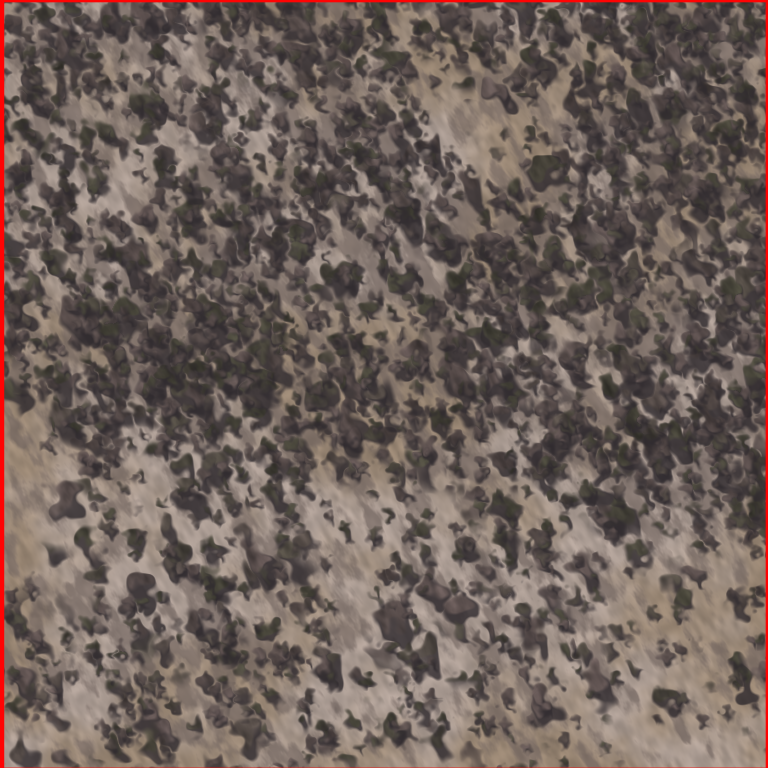
This texture is drawn by a WebGL 2 fragment shader. Its source:

```glsl
#version 300 es
precision highp float;

uniform vec2 u_resolution;
out vec4 fragColor;

#define SOIL_TAN vec3(0.61, 0.535, 0.46)
#define SOIL_PALE vec3(0.69, 0.63, 0.595)
#define LITTER vec3(0.44, 0.39, 0.37)
#define SCRUB_BROWN vec3(0.36, 0.31, 0.30)
#define SCRUB_GREEN vec3(0.27, 0.265, 0.21)
#define SHADE vec3(0.19, 0.17, 0.185)
#define FRAME_RED vec3(1.0, 0.01, 0.01)
#define SHADOW_DIR vec2(0.49, -0.872)
#define COVER 0.70
#define EDGE_SOFTNESS 0.0042
#define FRAME_LOW vec2(0.0055, 0.0005)
#define FRAME_HIGH vec2(0.003, 0.003)

float hash(vec2 p) {
    return fract(sin(dot(p, vec2(127.1, 311.7))) * 43758.5);
}

float noise(vec2 p) {
    vec2 i = floor(p), f = fract(p);
    f = f * f * (3.0 - 2.0 * f);
    return mix(mix(hash(i), hash(i + vec2(1, 0)), f.x),
               mix(hash(i + vec2(0, 1)), hash(i + vec2(1, 1)), f.x), f.y);
}

float fbm(vec2 p) {
    float sum = 0.0, amp = 0.53;
    for (int i = 0; i < 4; i++) {
        sum += amp * noise(p);
        p = mat2(0.8, 0.6, -0.6, 0.8) * p * 2.03 + 11.3;
        amp *= 0.5;
    }
    return sum;
}

// Coordinates compressed along the shadows, so noise streaks that way
vec2 streaked(vec2 p) {
    return vec2(dot(p, vec2(-SHADOW_DIR.y, SHADOW_DIR.x)), 0.5 * dot(p, SHADOW_DIR));
}

float patchAt(vec2 p, vec2 center, vec2 size) {
    vec2 d = (p - center) / size;
    return exp(-dot(d, d));
}

// Share of ground taken by scrub: thick slope above, open ground below
float scrubDensity(vec2 p) {
    float wobble = fbm(p * 6.0) - 0.5;
    float slope = smoothstep(-0.06, 0.08, p.y - 0.43 + 0.1 * p.x + 0.16 * wobble);
    float d = mix(0.20, COVER + 0.06, slope);
    d += 0.38 * patchAt(p, vec2(0.22, 0.13), vec2(0.30, 0.14));
    d += 0.25 * patchAt(p, vec2(0.62, 0.22), vec2(0.10, 0.12));
    d -= 0.50 * patchAt(p, vec2(0.15, 0.71), vec2(0.10, 0.07));
    vec2 q = vec2(p.x + p.y, p.y - p.x) * 0.7071;
    d -= 0.50 * patchAt(q, vec2(1.02, 0.15), vec2(0.06, 0.14));
    return d + 0.75 * wobble;
}

// x: canopy, y: shadow, z: greenness of the nearest bush
vec3 shrubs(vec2 p, float cells, float density, float seed) {
    vec2 g = p * cells;
    g += 0.55 * (vec2(noise(g * 3.0 + seed), noise(g * 3.0 + seed + 17.0)) - 0.5);
    float soft = EDGE_SOFTNESS * cells;
    vec3 result = vec3(0.0);
    for (int y = -1; y <= 1; y++) {
        for (int x = -1; x <= 1; x++) {
            vec2 id = floor(g) + vec2(x, y);
            float rnd = hash(id + seed);
            vec2 center = id + 0.1 + 0.8 * vec2(hash(id + seed + 3.7), hash(id + seed + 8.1));
            float radius = mix(0.17, 0.36, hash(id + seed + 5.3));
            float present = smoothstep(rnd - 0.06, rnd + 0.06, density);
            vec2 d = g - center;
            float reach = radius * mix(1.0, 2.2, rnd);
            float along = clamp(dot(d, SHADOW_DIR), 0.0, reach);
            float shadowDist = length(d - SHADOW_DIR * along) - radius * (1.0 - 0.25 * along / reach);
            float canopyDist = length(d + SHADOW_DIR * radius * 0.35) - radius * 0.85;
            float canopy = present * (1.0 - smoothstep(-soft, soft, canopyDist));
            float shadow = present * (1.0 - smoothstep(-soft, soft, shadowDist));
            if (canopy > result.x) result.z = hash(id + seed + 2.9);
            result.xy = max(result.xy, vec2(canopy, shadow));
        }
    }
    return result;
}

void main() {
    vec2 p = gl_FragCoord.xy / u_resolution;
    float density = scrubDensity(p);
    vec2 s = streaked(p);
    float streak = fbm(s * 55.0);
    float grain = noise(s * 150.0 + 5.0) - 0.5;

    // Bare soil and dry litter
    vec3 color = mix(SOIL_TAN, SOIL_PALE, smoothstep(0.3, 0.7, fbm(p * 9.0 + 4.0)));
    color *= 1.0 + 0.22 * (streak - 0.5) + 0.10 * grain;
    float litter = smoothstep(0.42, 0.68, streak + 0.25 * (density - 0.45));
    color = mix(color, LITTER, 0.7 * litter);

    // Three sizes of bush with their cast shadows
    float cells = 19.0;
    for (int i = 0; i < 3; i++) {
        vec3 bush = shrubs(p, cells, density, 31.0 * float(i));
        color = mix(color, SHADE, 0.82 * bush.y);
        vec3 leaf = mix(SCRUB_BROWN, SCRUB_GREEN, smoothstep(0.35, 0.85, bush.z));
        leaf *= 1.0 + 0.9 * (streak - 0.5) + 0.3 * grain;
        color = mix(color, leaf, 0.78 * bush.x);
        cells *= 1.55;
    }
    color *= 1.0 + 0.08 * grain;

    // Thin frame
    vec2 inside = clamp((p - FRAME_LOW) * u_resolution + 0.5, 0.0, 1.0)
                * clamp((1.0 - FRAME_HIGH - p) * u_resolution + 0.5, 0.0, 1.0);
    color = mix(FRAME_RED, color, inside.x * inside.y);
    fragColor = vec4(color, 1.0);
}
```
